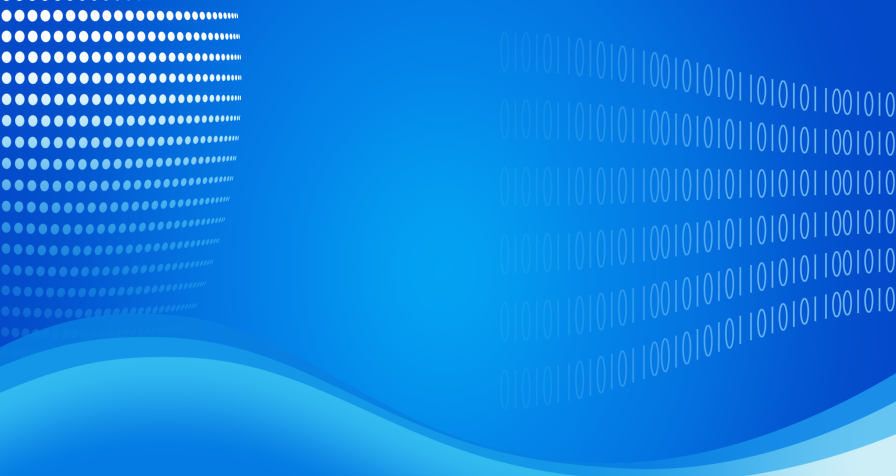
A Shadertoy shader for this background:

```glsl
const vec3 DEEP = vec3(0.01, 0.29, 0.79);
const vec3 AZURE = vec3(0.01, 0.49, 0.90);
const vec3 GLOW = vec3(0.01, 0.63, 0.95);
const vec3 CYAN = vec3(0.20, 0.73, 0.94);
const vec3 ICE = vec3(0.82, 0.94, 0.97);

// Coverage of a shape whose signed distance is d
float cover(float d, float px) {
    return 1.0 - smoothstep(-0.8 * px, 0.8 * px, d);
}

// Approximate signed distance to an ellipse
float ellipseDist(vec2 q, vec2 radii) {
    float k = length(q / radii);
    return k * (k - 1.0) / max(length(q / (radii * radii)), 0.001);
}

float barDist(vec2 q, vec2 halfSize) {
    vec2 d = abs(q) - halfSize;
    return max(d.x, d.y);
}

vec3 backdrop(vec2 p, vec2 centre) {
    float d = length((p - centre) * vec2(1.0, 0.78));
    vec3 inner = mix(GLOW, AZURE, smoothstep(0.0, 0.48, d));
    return mix(inner, DEEP, smoothstep(0.36, 0.98, d));
}

// Halftone dots wrapped around a globe cut by the left edge
float globeDots(vec2 p, vec2 radii, float stepLon, float stepRow, float px) {
    float bend = 0.015 * (1.0 - pow((p.x - 0.15) / 0.25, 2.0));
    float y = p.y + bend * smoothstep(0.9, 0.4, p.y);
    float v = (y - 0.828) / radii.y;
    float halfWidth = radii.x * sqrt(max(1.0 - v * v, 0.01));
    float s = p.x / halfWidth;
    if (s >= 0.995) return 0.0;

    float lon = asin(s);
    float facing = cos(lon);
    float dLon = (fract(lon / stepLon) - 0.5) * stepLon;
    float dRow = (fract((y - 0.967) / stepRow + 0.5) - 0.5) * stepRow;
    vec2 q = vec2(dLon * facing * halfWidth, dRow);
    vec2 size = vec2(0.0105 * facing, 0.0125 * mix(0.3, 1.0, facing));
    size *= mix(0.72, 1.0, p.y);
    return cover(ellipseDist(q, max(size, vec2(0.001))), px);
}

// Alternating marks, with a few repeats in each cycle of 17
float markKind(float i) {
    float j = mod(i, 17.0);
    return mod(j + step(5.5, j) + step(12.5, j) + step(14.5, j), 2.0);
}

// Six streams of rings and bars that converge to the right
float streams(vec2 p, float startX, float cell, float px) {
    float i = floor((p.x - startX) / cell);
    if (i < 0.0) return 0.0;
    float x = startX + (i + 0.5) * cell;
    float t = (x - startX) / 0.833;
    float ease = smoothstep(0.0, 1.0, t);
    float spacing = mix(0.142, 0.0818, ease);
    float v = (p.y - mix(0.537, 0.576, ease)) / spacing;
    float row = floor(v);
    if (abs(row + 0.5) > 3.0) return 0.0;

    vec2 q = vec2(p.x - x, (v - row - 0.5) * spacing);
    float halfHeight = mix(0.040, 0.024, ease);
    float stroke = 0.0017;
    float ring = abs(ellipseDist(q, vec2(0.0078, halfHeight))) - stroke;
    float bar = barDist(q, vec2(stroke, halfHeight));
    float d = mix(ring, bar, markKind(i));
    return cover(d, px) * mix(0.08, 0.75, smoothstep(0.0, 0.85, t));
}

// Height of a wave: a hump on the left and a rise on the right
float waveTop(float x, float crest, float base, vec2 hump, vec2 rise) {
    float fall = pow(abs(x - crest) / hump.x, 2.3);
    float lift = max(x - rise.x, 0.0);
    return base + hump.y * exp(-fall) + rise.y * lift * lift;
}

vec3 addWave(vec3 col, vec3 tint, float y, float top, float alpha, float px) {
    return mix(col, tint, alpha * cover(y - top, px));
}

void mainImage(out vec4 fragColor, in vec2 fragCoord) {
    float px = 1.0 / iResolution.y;
    vec2 p = fragCoord * px;
    vec3 col = backdrop(p, vec2(0.931, 0.436));

    // Globe of dots, white above and fading to blue below
    float dots = globeDots(p, vec2(0.51, 0.816), 0.0545, 0.0436, px);
    vec3 dotTint = mix(CYAN, vec3(1.0), smoothstep(0.4, 0.95, p.y));
    col = mix(col, dotTint, dots * mix(0.2, 1.0, smoothstep(0.25, 0.8, p.y)));

    // Streams of marks
    col = mix(col, vec3(0.62, 0.87, 1.0), streams(p, 1.049, 0.0225, px));

    // Layered waves, back to front
    float right = smoothstep(1.15, 1.85, p.x);
    float back = waveTop(p.x, 0.294, 0.020, vec2(0.539, 0.321), vec2(1.225, 0.454));
    float middle = waveTop(p.x, 0.306, 0.010, vec2(0.559, 0.282), vec2(1.324, 0.471));
    float front = waveTop(p.x, 0.343, -0.015, vec2(0.552, 0.265), vec2(1.373, 0.396));
    vec3 backTint = mix(vec3(0.03, 0.50, 0.88), vec3(0.12, 0.60, 0.93), right);
    vec3 middleTint = mix(vec3(0.08, 0.60, 0.91), vec3(0.42, 0.79, 0.95), right);
    float shade = smoothstep(0.0, 0.21, front - p.y) * (1.0 - right);
    vec3 frontTint = mix(mix(CYAN, ICE, right), vec3(0.01, 0.48, 0.89), shade);
    col = addWave(col, backTint, p.y, back, 0.85, px);
    col = addWave(col, middleTint, p.y, middle, 0.9, px);
    col = addWave(col, frontTint, p.y, front, 0.97, px);

    fragColor = vec4(col, 1.0);
}
```
